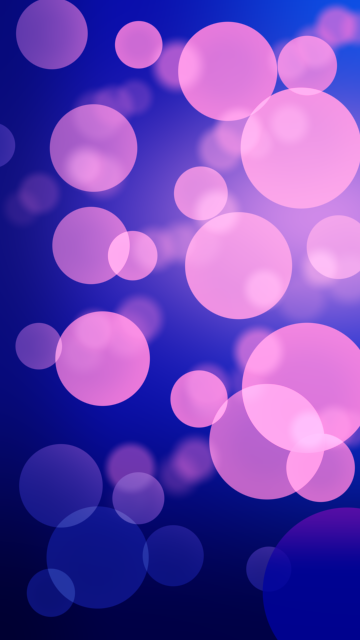
Write a Shadertoy shader that draws this background.

```glsl
vec3 hash3(float n) {
    return fract(sin(n * vec3(12.71, 31.17, 7.47) + vec3(1.3, 4.1, 2.7)) * 4375.85);
}

float disc(vec2 p, vec2 center, float radius, float blur) {
    return 1.0 - smoothstep(radius - blur, radius + blur, length(p - center));
}

// Pink light from the upper right
float glow(vec2 p) {
    vec2 q = (p - vec2(0.5, 0.66)) / vec2(0.29, 0.18);
    return exp(-dot(q, q));
}

// Shift from cool lower left to warm upper right
float warmth(vec2 p) {
    return smoothstep(0.1, 0.33, p.y + 0.35 * (p.x - 0.28)) * smoothstep(-0.08, 0.19, p.x);
}

vec3 backdrop(vec2 p) {
    vec3 color = mix(vec3(0.0, 0.0, 0.27), vec3(0.03, 0.05, 0.67), smoothstep(0.0, 0.45, p.y));
    color *= mix(0.72, 1.0, smoothstep(0.0, 0.2, p.x));
    color += vec3(0.0, 0.28, 0.25) * smoothstep(0.35, 0.0, length(p - vec2(0.58, 1.0)) * 0.9 + 0.0001) * 0.9;
    color += vec3(0.0, 0.1, 0.14) * exp(-22.0 * dot(p - vec2(0.56, 0.38), p - vec2(0.56, 0.38)));
    return mix(color, vec3(0.95, 0.62, 0.95), 0.85 * glow(p));
}

// Translucent disc, lighter where it covers an earlier one
void addDisc(inout vec3 color, inout float covered, vec2 p, vec2 center, float radius, float opacity, float edge) {
    vec2 lit = mix(center, p, 0.5);
    float warm = warmth(lit);
    vec3 tint = mix(vec3(0.08, 0.12, 0.66), vec3(1.0, 0.5, 0.87), warm);
    tint = mix(tint, vec3(1.0, 0.75, 0.95), 0.75 * glow(lit));
    tint += covered * vec3(0.12, 0.17, 0.08);
    float mask = disc(p, center, radius, edge);
    float rim = 0.93 + 0.07 * smoothstep(0.3, 1.0, length(p - center) / radius);
    color = mix(color, tint, mask * rim * opacity * mix(0.65, 0.95, warm));
    covered = max(covered, mask);
}

void mainImage(out vec4 fragColor, in vec2 fragCoord) {
    vec2 p = fragCoord / iResolution.y;
    float aspect = iResolution.x / iResolution.y;
    float edge = 0.8 / iResolution.y;
    vec3 color = backdrop(p);

    // Blurred lights in slanted clusters
    float haze = 0.0;
    for (int i = 0; i < 10; i++) {
        float id = float(i);
        vec2 cluster = vec2(aspect * (0.12 + 0.88 * fract(id * 0.618 + 0.35)), 0.26 + 0.075 * id);
        for (int j = 0; j < 4; j++) {
            vec3 h = hash3(id * 4.0 + float(j) + 70.0);
            vec2 center = cluster + (float(j) - 1.5) * vec2(0.034, 0.014) + (h.xy - 0.5) * 0.045;
            float soft = disc(p, center, 0.024 + 0.014 * h.z, 0.009 + 0.006 * h.x);
            float strength = soft * warmth(center) * mix(0.2, 0.75, h.y);
            vec3 tint = mix(vec3(0.93, 0.42, 0.86), vec3(1.0, 0.75, 0.95), glow(center));
            color = mix(color, tint, strength);
            haze = max(haze, strength);
        }
    }

    // Sharp discs on a jittered, staggered grid
    float covered = 0.0;
    for (int i = 0; i < 24; i++) {
        float id = float(i);
        float row = floor(id / 4.0);
        vec3 h = hash3(id + 11.0);
        vec2 cell = vec2(mod(id, 4.0) + 0.25 + 0.5 * mod(row, 2.0), row + 0.5);
        vec2 center = (cell + (h.xy - 0.5) * 0.75) * vec2(aspect / 4.0, 1.0 / 6.0);
        float size = fract(id * 0.618 + 0.2);
        float radius = 0.035 + 0.067 * size * size;
        addDisc(color, covered, p, center, radius, 0.78 + 0.22 * h.z, edge);
    }

    // Large blue disc in the lower corner
    float corner = disc(p, vec2(aspect - 0.02, 0.075), 0.132, edge);
    vec3 cornerTint = mix(vec3(0.0, 0.01, 0.62), vec3(0.42, 0.05, 0.68), smoothstep(0.1, 0.22, p.y));
    color = mix(color, cornerTint, 0.82 * corner);

    // Blurred lights shining through the discs
    color += vec3(0.04, 0.14, 0.07) * haze * covered * (1.0 - corner);
    fragColor = vec4(clamp(color, 0.0, 1.0), 1.0);
}
```
